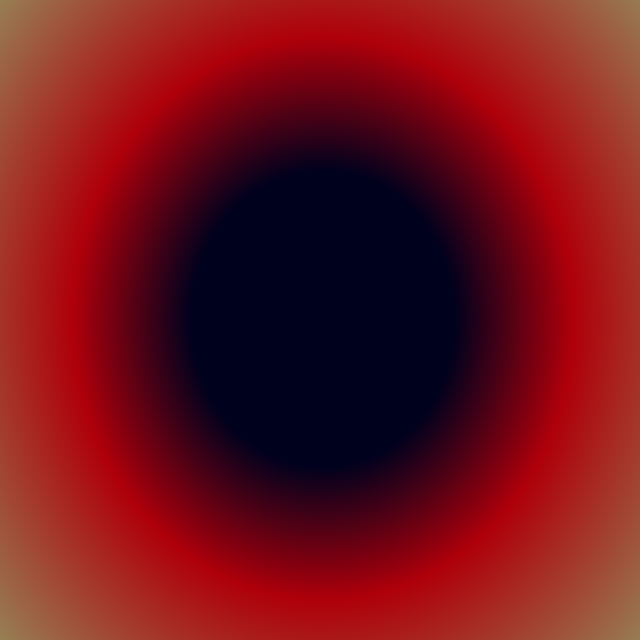
Give the GLSL for this background, as a WebGL 2 fragment shader.

```glsl
#version 300 es
precision highp float;
// A dark oval pool inside a glowing red ring that fades to olive corners.
// One elliptical distance drives a three-stop radial gradient:
// flat navy core, linear rise to red, then linear fade to olive.

uniform vec2 u_resolution;
out vec4 fragColor;

// Geometry, in units of the canvas
const vec2 CENTER = vec2(0.505, 0.502);
const float OVAL_STRETCH = 1.125;  // height of the oval over its width
const float CORE_RADIUS = 0.231;   // vertical radii of the gradient stops
const float RING_RADIUS = 0.440;
const float CORNER_RADIUS = 0.758;

// Colours of the stops
const vec3 NAVY = vec3(0.0, 0.005, 0.115);
const vec3 RED = vec3(0.685, 0.0, 0.04);
const vec3 OLIVE = vec3(0.59, 0.50, 0.33);

// Distance from the centre, measured along the vertical axis of the oval
float ovalDistance(vec2 uv) {
  return length((uv - CENTER) * vec2(OVAL_STRETCH, 1.0));
}

// Position of a value between two stops, clamped to 0..1
float ramp(float from, float to, float value) {
  return clamp((value - from) / (to - from), 0.0, 1.0);
}

void main() {
  vec2 uv = gl_FragCoord.xy / u_resolution;
  float radius = ovalDistance(uv);

  // Core to ring, then ring to corners
  vec3 color = mix(NAVY, RED, ramp(CORE_RADIUS, RING_RADIUS, radius));
  color = mix(color, OLIVE, ramp(RING_RADIUS, CORNER_RADIUS, radius));

  fragColor = vec4(color, 1.0);
}
```
